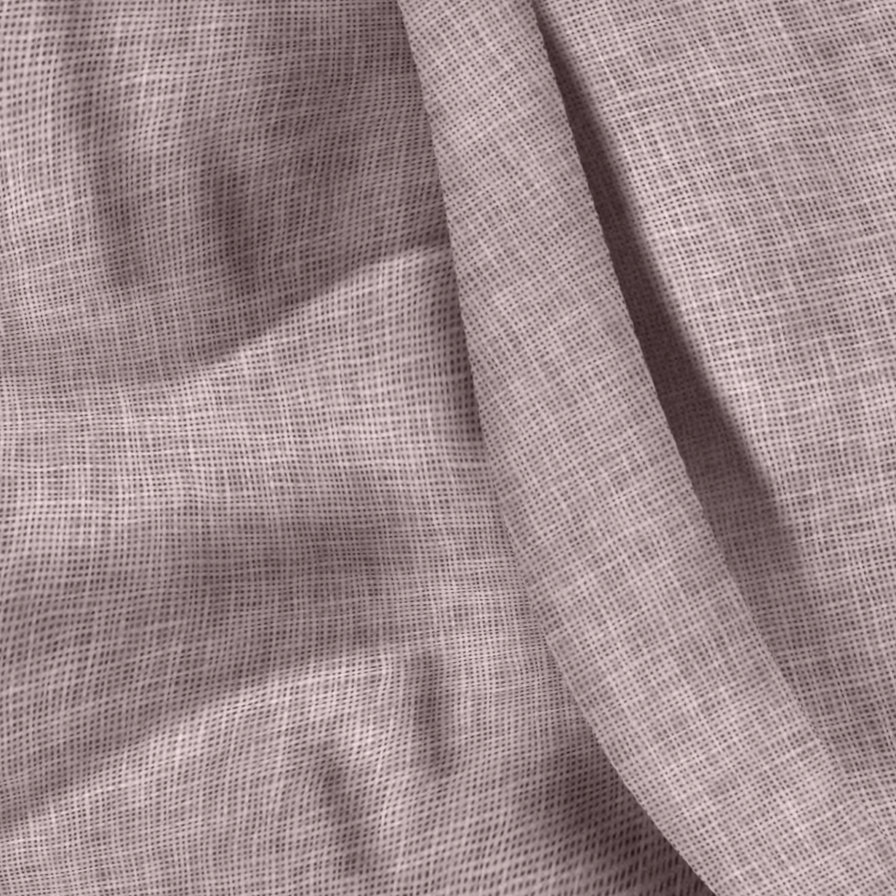
A Shadertoy shader for this texture:

```glsl
// Draped mauve gauze: a rumpled sheet on the left, a rolled diagonal fold over it,
// and a third sheet behind a dark gap. Ridges and soft strokes of light model the
// creases, and each sheet carries its own bent plain weave with uneven threads.

float hash(vec2 p) {
    vec3 q = fract(vec3(p.xyx) * 0.1031);
    q += dot(q, q.yzx + 33.33);
    return fract((q.x + q.y) * q.z);
}

float noise(vec2 p) {
    vec2 i = floor(p), f = fract(p);
    f = f * f * (3.0 - 2.0 * f);
    return mix(mix(hash(i), hash(i + vec2(1, 0)), f.x),
               mix(hash(i + vec2(0, 1)), hash(i + vec2(1, 1)), f.x), f.y);
}

vec2 turn(vec2 p, float a) {
    float c = cos(a), s = sin(a);
    return vec2(c * p.x + s * p.y, c * p.y - s * p.x);
}

// Soft stroke of light or shade along a segment
float stroke(vec2 p, vec2 a, vec2 b, float width) {
    vec2 d = b - a;
    float r = length(p - a - d * clamp(dot(p - a, d) / dot(d, d), 0.0, 1.0)) / width;
    return exp(-r * r);
}

// Crest with light just below it and a shadow just above it
float ridge(float d, float light, float shade, float soft) {
    return mix(light * exp(-abs(d) / 0.075), -shade * exp(-abs(d) / 0.06),
               smoothstep(-soft, soft, d));
}

// Plain weave with open holes, as a relative change of brightness
float weave(vec2 p) {
    vec2 q = p * 146.0;
    q += 0.4 * vec2(noise(q * 0.17), noise(q * 0.17 + 57.0));
    // Each thread strays from its place along its length
    q += 0.4 * vec2(noise(vec2(q.x * 0.7, q.y * 0.2)), noise(vec2(q.x * 0.2, q.y * 0.7)));
    vec2 row = floor(q + 0.5) + 300.0;
    vec2 gap = 0.5 - 0.5 * cos(6.2832 * q);
    float over = 0.5 + 0.5 * cos(3.1416 * q.x) * cos(3.1416 * q.y);
    float warpTone = noise(vec2(row.x * 7.0, q.y * 0.15 + 90.0));
    float weftTone = noise(vec2(q.x * 0.15 + 90.0, row.y * 7.0 + 400.0));
    float hole = pow(gap.x, 0.6 + 1.2 * warpTone) * pow(gap.y, 0.6 + 1.2 * weftTone);
    hole *= 0.65 + 0.7 * noise(q * 0.6 + 31.0);
    float tone = mix(warpTone * (1.0 - gap.x), weftTone * (1.0 - gap.y), over);
    float detail = smoothstep(1.8, 3.2, iResolution.y / 146.0);
    return detail * (0.085 - 0.42 * hole + 0.20 * (tone - 0.25)
                     + 0.05 * (warpTone + weftTone - 1.0));
}

// Brightness of the rumpled left sheet
float rumpledLight(vec2 p) {
    float s = 0.0;
    // Hanging creases at the top
    float top = smoothstep(0.62, 0.75, p.y);
    s += top * 0.08 * (noise(vec2(p.x * 26.0 + p.y * 6.0, p.y * 4.0)) - 0.5);
    s += 0.07 * stroke(p, vec2(0.02, 0.98), vec2(0.04, 0.68), 0.06);
    s -= 0.14 * stroke(p, vec2(0.08, 1.0), vec2(0.14, 0.70), 0.03);
    s += 0.05 * stroke(p, vec2(0.14, 0.95), vec2(0.20, 0.78), 0.03);
    s -= 0.19 * stroke(p, vec2(0.41, 0.95), vec2(0.31, 0.76), 0.095);
    s -= 0.12 * stroke(p, vec2(0.23, 0.84), vec2(0.27, 0.70), 0.03);
    // Upper ridge, crisper towards the fold
    float upper = p.y - 0.565 - 0.16 * smoothstep(0.14, 0.5, p.x);
    float crisp = smoothstep(0.1, 0.28, p.x);
    s += ridge(upper, 0.10, 0.09 + 0.08 * crisp, 0.035 - 0.022 * crisp);
    s += 0.08 * stroke(p, vec2(0.05, 0.43), vec2(0.47, 0.52), 0.065);
    s -= 0.20 * stroke(p, vec2(0.50, 0.69), vec2(0.53, 0.53), 0.035);
    // Middle valley
    s -= 0.16 * stroke(p, vec2(0.23, 0.36), vec2(0.40, 0.39), 0.06);
    s -= 0.07 * stroke(p, vec2(0.0, 0.29), vec2(0.14, 0.33), 0.05);
    // Lower ridge and its curl
    float lower = p.y - 0.065 - 0.21 * sin(3.4 * p.x);
    s += ridge(lower, 0.13, 0.17, 0.025) * (1.0 - smoothstep(0.38, 0.50, p.x));
    s += 0.08 * stroke(p, vec2(0.52, 0.36), vec2(0.55, 0.20), 0.045);
    s -= 0.15 * stroke(p, vec2(0.475, 0.25), vec2(0.49, 0.15), 0.022);
    s -= 0.15 * stroke(p, vec2(0.36, 0.15), vec2(0.41, 0.03), 0.024);
    s += 0.08 * stroke(p, vec2(0.42, 0.17), vec2(0.44, 0.04), 0.03);
    s -= 0.30 * stroke(p, vec2(0.65, 0.10), vec2(0.76, 0.0), 0.065);
    return 0.645 + 1.04 * s;
}

void mainImage(out vec4 fragColor, in vec2 fragCoord) {
    vec2 p = fragCoord / iResolution.y;
    float t = 1.0 - p.y;

    // Outlines of the rolled fold and of the sheet beyond the gap
    float fuzz = 0.002 * (noise(p * 150.0) - 0.5);
    float foldLeft = 0.443 + t * (0.322 + t * (-0.526 + t * 0.561)) + fuzz;
    float foldRight = 0.592 + t * (0.323 + t * (-0.105 + t * 0.229)) + fuzz;
    float gapEdge = p.x - 0.605 - 0.46 * t - 0.008 * sin(14.0 * t);

    // Left sheet: the weft climbs along both ridges
    float rumpled = rumpledLight(p) - 0.10 * exp(-max(foldLeft - p.x, 0.0) / 0.03);
    float climb = 0.5 + 0.5 * cos(10.5 * (p.y - 0.15));
    vec2 bend = vec2(0.02 * sin(9.0 * p.y + 5.0 * p.x), 0.26 * (0.25 - p.x) * climb);
    rumpled *= 1.0 + weave(turn(p, 0.03) + bend);

    // Rolled fold
    float across = (p.x - foldLeft) / (foldRight - foldLeft);
    float rolled = 0.62 + 0.085 * smoothstep(0.0, 0.25, across) + 0.03 * smoothstep(0.6, 1.0, t)
                 - 0.13 * smoothstep(0.65, 1.05, across) * (1.0 - 0.6 * smoothstep(0.6, 0.85, t));
    rolled *= 1.0 + 0.85 * weave(turn(p, 0.54) + 0.012 * sin(6.0 * p.yx + 1.0));

    // Right sheet, sinking into the gap
    float far = 0.70 + 0.05 * stroke(p, vec2(0.70, 0.92), vec2(0.83, 0.58), 0.05);
    far -= 0.16 * stroke(p, vec2(0.83, 0.37), vec2(0.95, 0.20), 0.075);
    far -= 0.05 * stroke(p, vec2(0.93, 0.95), vec2(0.90, 0.65), 0.05);
    float gap = (1.0 - smoothstep(-0.022, 0.012, gapEdge)) * (1.0 - smoothstep(0.44, 0.76, t));
    far = mix(far, 0.27, gap);
    far *= 1.0 + (1.0 - 0.6 * gap) * weave(turn(p, 0.33) + 0.018 * sin(7.0 * p.yx));

    // Stack the sheets, then add broad unevenness and fibre grain
    float light = mix(rumpled, rolled, smoothstep(-0.002, 0.002, p.x - foldLeft));
    light = mix(light, far, smoothstep(-0.002, 0.002, p.x - foldRight));
    light += 0.05 * (noise(p * 11.0) - 0.5) + 0.07 * (noise(p * 330.0) - 0.5);
    fragColor = vec4(clamp(vec3(light, light - 0.071, light - 0.066), 0.0, 1.0), 1.0);
}
```
